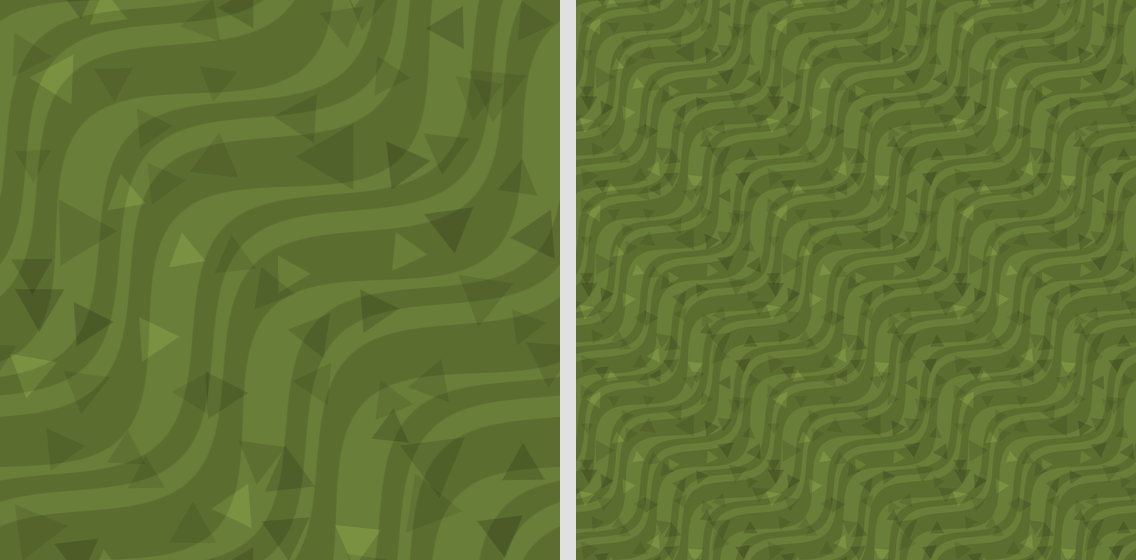
Left, the tile; right, the same tile 3 across and 3 down.
This background is drawn by a Shadertoy shader. Its source:

```glsl
// Tileable camouflage: staircase-shaped green bands, alternately wide and narrow,
// running diagonally, under scattered translucent triangles that darken or brighten.
// Bands are a waved diagonal phase; triangles sit on a wrapped, jittered grid.

const float TAU = 6.2831853;
const vec3 DARK_GREEN = vec3(0.358, 0.430, 0.186);
const vec3 LIGHT_GREEN = vec3(0.412, 0.494, 0.219);
const float BAND_REPEATS = 3.0;
const float GRID = 8.0;

// Integer hash: three values from 0 to 1 for each cell and seed
vec3 hash3(vec2 cell, uint seed) {
    uvec3 v = uvec3(uvec2(cell), seed) * 1664525u + 1013904223u;
    v.x += v.y * v.z; v.y += v.z * v.x; v.z += v.x * v.y;
    v ^= v >> 16u;
    v.x += v.y * v.z; v.y += v.z * v.x; v.z += v.x * v.y;
    return vec3(v >> 8u) / 16777216.0;
}

// Signed distance to an equilateral triangle pointing along +x
float triangleDistance(vec2 p, float radius) {
    return max(-p.x, 0.5 * p.x + 0.866 * abs(p.y)) - 0.5 * radius;
}

vec2 rotate(vec2 p, float angle) {
    float c = cos(angle), s = sin(angle);
    return vec2(c * p.x + s * p.y, c * p.y - s * p.x);
}

// Share of dark band: 1 inside the narrow or the wide stripe
float darkBands(vec2 uv) {
    float along = TAU * (uv.x + uv.y);
    float phase = BAND_REPEATS * (uv.x - uv.y + 0.135 * cos(along)) - 0.92;
    float soft = max(fwidth(phase) * 0.8, 0.006);
    float r = fract(phase);

    // Stripe widths swell where the bands run level
    float level = 0.5 + 0.5 * sin(along);
    float narrowEdge = mix(0.105, 0.088, level) - min(r, 1.0 - r);
    float wideEdge = min(r - mix(0.23, 0.30, level), mix(0.45, 0.81, level) - r);
    return smoothstep(-soft, soft, max(narrowEdge, wideEdge));
}

// Brightness factor of one cell's triangle at offset p from the cell corner
float triangleTint(vec2 p, vec2 cell, float pixel) {
    vec3 place = hash3(cell, 1u);
    vec3 look = hash3(cell, 2u);
    vec3 kind = hash3(cell, 3u);

    // Quarter turns with a slight tilt; a few triangles are much larger
    float angle = TAU * 0.25 * floor(place.z * 4.0) + 0.36 * (look.x - 0.5);
    float radius = mix(0.038, 0.053, look.y) + 0.016 * step(0.9, look.z);
    vec2 center = mix(vec2(0.08), vec2(0.92), place.xy) / GRID;

    float d = triangleDistance(rotate(p - center, angle), radius);
    float cover = 1.0 - smoothstep(-pixel, pixel, d);
    float darkTint = mix(0.92, 0.81, kind.y * kind.y);
    float tint = kind.x < 0.14 ? 1.155 : darkTint;
    return mix(1.0, tint, cover);
}

// Product of all triangles near this point
float scatteredTriangles(vec2 uv, float pixel) {
    vec2 home = floor(uv * GRID);
    float tint = 1.0;
    for (int j = -1; j <= 1; j++) {
        for (int i = -1; i <= 1; i++) {
            vec2 cell = home + vec2(i, j);
            tint *= triangleTint(uv - cell / GRID, mod(cell, GRID), pixel);
        }
    }
    return tint;
}

void mainImage(out vec4 fragColor, in vec2 fragCoord) {
    vec2 uv = fragCoord / iResolution.xy;
    float pixel = 0.7 / min(iResolution.x, iResolution.y);
    vec3 color = mix(LIGHT_GREEN, DARK_GREEN, darkBands(uv));
    fragColor = vec4(color * scatteredTriangles(uv, pixel), 1.0);
}
```
